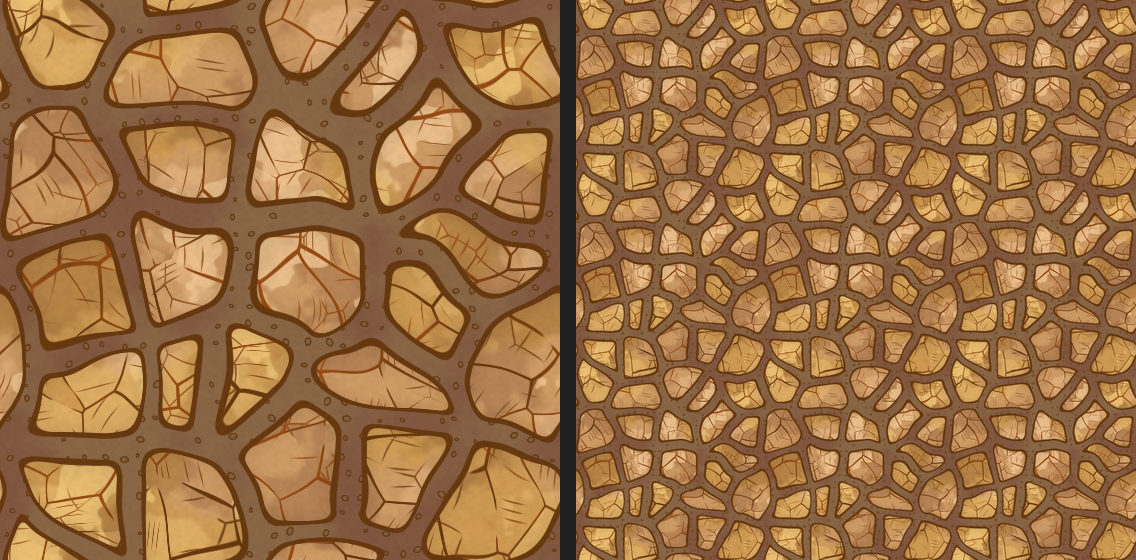
Left: one tile. Right: repeated 3 by 3.
Reproduce this texture procedurally as a three.js fragment shader.

```glsl
varying vec2 vUv;
#define STONES 5.0
#define FACETS 1.75
#define CHIPS 2.6
#define PEBBLES 30.0
#define MORTAR 0.082
#define OUTLINE 0.046
#define CRACK 0.015
#define WARP 0.26
#define SOFT 0.006

const vec3 INK = vec3(0.40, 0.22, 0.06);
const vec3 RUST = vec3(0.58, 0.29, 0.08);
const vec3 SHADE = vec3(0.71, 0.51, 0.33);
const vec3 SAND = vec3(0.80, 0.60, 0.39);
const vec3 LIGHT = vec3(0.86, 0.67, 0.47);
const vec3 PALE = vec3(0.93, 0.77, 0.57);
const vec3 CLAY = vec3(0.50, 0.335, 0.245);
const vec3 SILT = vec3(0.53, 0.395, 0.27);

struct Cell { float edge; vec2 offset; float id; };

float hash(vec2 p) { return fract(sin(dot(p, vec2(127.1, 311.7))) * 43758.5453); }
vec2 hash2(vec2 p) { return vec2(hash(p), hash(p + 37.3)); }
vec2 rotate(vec2 p, float a) { return mat2(cos(a), sin(a), -sin(a), cos(a)) * p; }

// Value noise that wraps after the given number of cells
float noise(vec2 p, vec2 period) {
  vec2 i = floor(p) + 0.5, f = fract(p);
  f = f * f * (3.0 - 2.0 * f);
  float a = hash(mod(i, period)), b = hash(mod(i + vec2(1.0, 0.0), period));
  float c = hash(mod(i + vec2(0.0, 1.0), period)), d = hash(mod(i + 1.0, period));
  return mix(mix(a, b, f.x), mix(c, d, f.x), f.y);
}
float fbm(vec2 uv, float freq) {
  float sum = 0.0, amp = 0.53;
  for (int i = 0; i < 4; i++) {
    sum += amp * noise(uv * freq, vec2(freq));
    freq *= 2.0;
    amp *= 0.5;
  }
  return sum;
}
float smoothMin(float a, float b, float k) {
  float h = max(k - abs(a - b), 0.0) / k;
  return min(a, b) - h * h * k * 0.25;
}
vec2 seedPoint(vec2 cell, float period, float seed) {
  return cell + 0.07 + 0.86 * hash2(mod(cell + 0.5, period) + seed);
}

// Wrapping Voronoi cells: border distance, offset from the seed, identity
Cell voronoi(vec2 p, float period, float seed, float rounding) {
  vec2 base = floor(p), home = base, nearest = vec2(9.0);
  for (int y = -1; y <= 1; y++)
  for (int x = -1; x <= 1; x++) {
    vec2 cell = base + vec2(float(x), float(y));
    vec2 r = seedPoint(cell, period, seed) - p;
    if (dot(r, r) < dot(nearest, nearest)) { nearest = r; home = cell; }
  }
  float edge = 4.0;
  for (int y = -2; y <= 2; y++)
  for (int x = -2; x <= 2; x++) {
    if (x == 0 && y == 0) continue;
    vec2 r = seedPoint(home + vec2(float(x), float(y)), period, seed) - p;
    edge = smoothMin(edge, dot(0.5 * (nearest + r), normalize(r - nearest)), rounding);
  }
  return Cell(edge, -nearest, hash(mod(home + 0.5, period) + seed + 11.0));
}
float stroke(float dist, float width) {
  return (1.0 - smoothstep(width - SOFT, width + SOFT, dist)) * smoothstep(0.0, SOFT, width);
}

// Mottled mortar with scattered angular pebbles
vec3 mortarColor(vec2 uv) {
  vec3 col = mix(CLAY, SILT, smoothstep(0.35, 0.65, fbm(uv, 6.0)));
  vec2 g = uv * PEBBLES, cell = mod(floor(g) + 0.5, PEBBLES);
  vec2 p = rotate(fract(g) - 0.5 - 0.4 * (hash2(cell) - 0.5), 6.3 * hash(cell + 5.0));
  p.x += 0.25 * p.y;
  float d = max(max(abs(p.x), abs(p.y) * 1.2), 0.75 * (abs(p.x) + abs(p.y)));
  d -= mix(0.07, 0.19, hash(cell + 9.0));
  float present = step(0.42, hash(cell + 3.0));
  col = mix(col, SILT * 0.93, present * (1.0 - smoothstep(-0.03, 0.03, d)));
  return mix(col, INK, 0.85 * present * (1.0 - smoothstep(0.02, 0.07, abs(d))));
}

vec3 stoneColor(Cell stone, vec2 uv) {
  float seed = floor(stone.id * 50.0);
  vec2 q = rotate(stone.offset, 6.3 * stone.id), local = uv + 0.37 * seed;
  Cell facet = voronoi(q * FACETS * vec2(1.15, 0.85) + 20.0, 64.0, seed, 0.01);
  Cell chip = voronoi(q * CHIPS + 20.0, 64.0, seed + 60.0, 0.01);
  // Flat facets under layered washes of paint
  float wash = fbm(local + 0.04 * facet.id, 7.0);
  float tone = 0.5 + 0.45 * (facet.id - 0.5) + 1.5 * (wash - 0.5) + 0.12 * (chip.id - 0.5);
  vec3 col = mix(SHADE, SAND, smoothstep(0.27, 0.41, tone));
  col = mix(col, LIGHT, smoothstep(0.60, 0.70, tone));
  col = mix(col, PALE, 0.8 * smoothstep(0.66, 0.69, fbm(local + 0.5, 9.0)));
  col.b *= 1.0 - 0.18 * smoothstep(0.45, 0.65, fbm(local, 5.0));
  col *= 0.93 + 0.07 * smoothstep(0.1, 0.3, stone.edge);
  // Fine hatching, tapered along each facet
  vec2 h = rotate(facet.offset, 6.3 * facet.id);
  float lane = h.x * 9.0 + 0.5 * noise(uv * 20.0, vec2(20.0));
  float pick = hash(vec2(floor(lane), seed + 20.0 * facet.id));
  float reach = (h.y - 0.5 * (pick - 0.8)) / 0.28;
  float hatch = stroke(abs(fract(lane) - 0.5) / 16.0, 0.006 * max(1.0 - reach * reach, 0.0));
  // Broad and thin cracks that swell and fade
  float pressure = noise(local * 17.0, vec2(17.0));
  float broad = CRACK * (0.35 + 0.9 * pressure) * smoothstep(0.08, 0.22, pressure);
  float thin = 0.007 * smoothstep(0.5, 0.65, noise(local * 11.0, vec2(11.0)));
  float ink = max(0.8 * hatch * step(0.72, pick), stroke(facet.edge / FACETS, broad));
  ink = max(ink, 0.85 * stroke(chip.edge / CHIPS, thin));
  return mix(col, mix(INK, RUST, smoothstep(0.35, 0.6, fbm(local + 0.21, 6.0))), ink);
}

void main() {
  vec2 w = vUv * 9.0, bend = vec2(noise(w, vec2(9.0)), noise(w + 4.0, vec2(9.0))) - 0.5;
  Cell stone = voronoi(vUv * STONES + WARP * bend, STONES, 3.0, 0.12);
  float rim = stone.edge - MORTAR - 0.025 * (stone.id - 0.5);
  float width = OUTLINE * (0.85 + 0.3 * noise(vUv * 24.0, vec2(24.0)));
  vec3 col = mix(mortarColor(vUv), INK, smoothstep(-SOFT, SOFT, rim));
  col = mix(col, stoneColor(stone, vUv), smoothstep(-SOFT, SOFT, rim - width));
  gl_FragColor = vec4(col * (0.975 + 0.05 * noise(vUv * 150.0, vec2(150.0))), 1.0);
}
```
